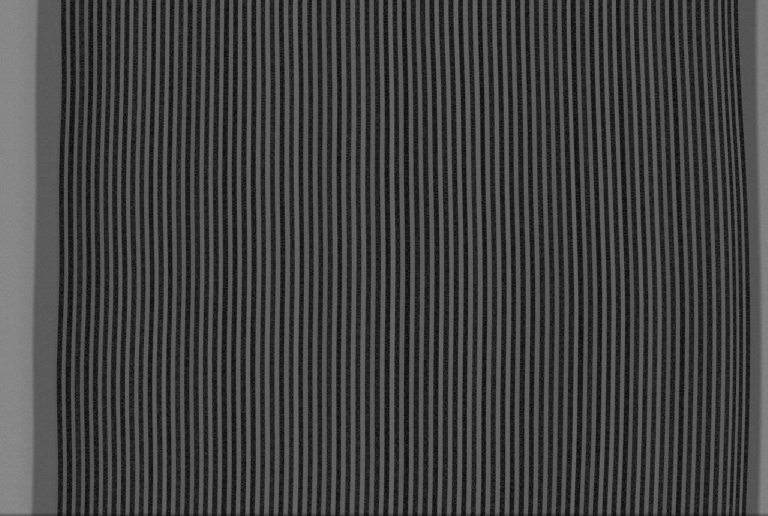
Reproduce this pattern procedurally as a WebGL 2 fragment shader.

```glsl
#version 300 es
precision highp float;

uniform vec2 u_resolution;
out vec4 fragColor;

float hash(vec2 p) {
    return fract(sin(dot(p, vec2(127.1, 311.7))) * 43758.5453);
}

float noise(vec2 p) {
    vec2 i = floor(p), f = fract(p);
    f = f * f * (3.0 - 2.0 * f);
    return mix(mix(hash(i), hash(i + vec2(1.0, 0.0)), f.x),
               mix(hash(i + vec2(0.0, 1.0)), hash(i + 1.0), f.x), f.y);
}

void main() {
    vec2 uv = gl_FragCoord.xy / u_resolution;
    float pixel = 1.0 / u_resolution.x;

    // Slightly bowed sides of the cloth
    float leftEdge = 0.071 + 0.008 * uv.y * uv.y + 0.001 * sin(uv.y * 17.0);
    float rightEdge = 0.971 + 0.006 * sin(uv.y * 4.6) - 0.003 * smoothstep(0.6, 1.0, uv.y);
    float across = (uv.x - leftEdge) / (rightEdge - leftEdge);

    // Stripes crowd a little towards both sides and waver along their length
    float phase = across * 74.0 + 0.4 * sin(across * 6.2832);
    phase += 0.8 * smoothstep(0.965, 1.0, across);
    phase += 0.2 * (noise(vec2(across * 9.0, uv.y * 5.0)) - 0.5);
    float blur = 0.04 + 0.5 * fwidth(phase);
    float darkId = floor(phase);
    float lightId = floor(phase + 0.5);

    // Dark lines vary in width and tone, and thin out towards the middle
    float middle = 1.0 - pow(abs(across * 2.0 - 1.0), 2.0);
    float halfWidth = 0.285 - 0.035 * middle + 0.04 * (hash(vec2(darkId, 3.0)) - 0.5);
    float light = smoothstep(-blur, blur, abs(fract(phase) - 0.5) - halfWidth);
    float lightTone = 0.345 + 0.03 * middle + 0.035 * (hash(vec2(lightId, 7.0)) - 0.5);
    float darkTone = 0.095 + 0.045 * hash(vec2(darkId, 11.0));

    // Fibre grain, stronger in the dark lines
    float grain = hash(floor(uv * vec2(512.0, 344.0))) - 0.5;
    darkTone += 0.09 * grain;
    lightTone += 0.025 * grain;
    float tone = mix(darkTone, lightTone, light);

    // Plain selvedge bands
    float inside = smoothstep(-pixel, pixel, uv.x - leftEdge)
                 * smoothstep(-pixel, pixel, rightEdge - uv.x);
    float band = mix(0.355, 0.33, step(0.5, uv.x)) + 0.02 * grain;
    tone = mix(band, tone, inside);

    // Pale backing beyond the selvedges
    float backingLeft = 0.042 + 0.007 * uv.y + 0.001 * sin(uv.y * 13.0);
    float backingRight = 0.988 + 0.003 * sin(uv.y * 5.0);
    float backing = 1.0 - smoothstep(-0.004, 0.003, uv.x - backingLeft);
    backing = max(backing, smoothstep(-0.004, 0.004, uv.x - backingRight));
    float pale = 0.53 - 0.03 * smoothstep(0.015, 0.045, uv.x) + 0.025 * grain;
    tone = mix(tone, pale, backing);

    // Soft shading along the lower border
    tone *= mix(0.7, 1.0, smoothstep(0.0, 0.008, uv.y));
    fragColor = vec4(vec3(tone), 1.0);
}
```
